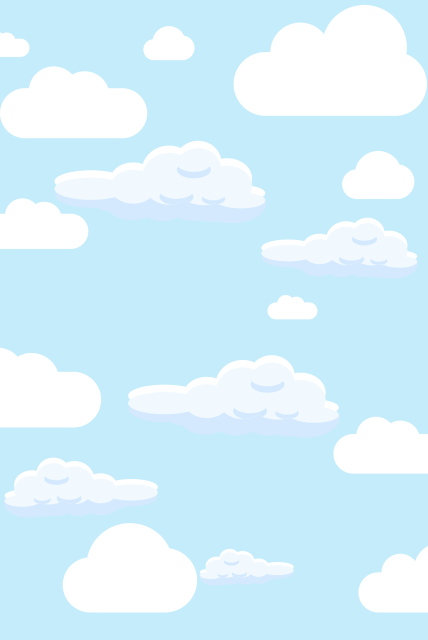
A Shadertoy shader for this pattern:

```glsl
// Draws a pale blue sky with flat white clouds and softly shaded cumulus clouds.

const vec3 SKY = vec3(0.77, 0.925, 0.98);
const vec3 WHITE = vec3(1.0);
const vec3 MIST = vec3(0.945, 0.975, 1.0);
const vec3 SHADE = vec3(0.83, 0.915, 0.995);

// Flat clouds: centre x, base y, half width, kind
const vec4 FLAT_CLOUDS[11] = vec4[11](
    vec4(0.516, 0.819, 0.151, 0), vec4(0.655, 0.043, 0.095, 0),
    vec4(0.115, 0.784, 0.115, 1), vec4(0.057, 0.611, 0.081, 1),
    vec4(0.457, 0.501, 0.039, 1), vec4(0.030, 0.332, 0.128, 1),
    vec4(0.612, 0.260, 0.091, 1), vec4(0.004, 0.911, 0.042, 1),
    vec4(0.264, 0.906, 0.040, 2), vec4(0.591, 0.689, 0.0565, 2),
    vec4(0.203, 0.043, 0.105, 2));

// Shaded clouds: centre, half width (negative is mirrored)
const vec3 SHADED_CLOUDS[5] = vec3[5](
    vec3(0.251, 0.714, 0.165), vec3(0.531, 0.611, 0.122),
    vec3(0.366, 0.379, 0.165), vec3(0.126, 0.237, -0.120),
    vec3(0.385, 0.113, -0.0735));

// Lobes of a shaded cloud: centre, radii
const vec4 CROWN[7] = vec4[7](
    vec4(-0.66, 0.016, 0.345, 0.105), vec4(-0.26, 0.035, 0.215, 0.16),
    vec4(0.08, 0.11, 0.26, 0.245), vec4(0.355, 0.195, 0.22, 0.205),
    vec4(0.41, -0.015, 0.22, 0.125), vec4(0.63, 0.045, 0.235, 0.19),
    vec4(0.76, -0.095, 0.23, 0.075));
const vec4 BELLY[7] = vec4[7](
    vec4(-0.65, -0.11, 0.35, 0.125), vec4(-0.45, -0.16, 0.2, 0.11),
    vec4(-0.27, -0.22, 0.23, 0.13), vec4(0.02, -0.24, 0.2, 0.12),
    vec4(0.33, -0.23, 0.24, 0.13), vec4(0.5, -0.24, 0.2, 0.13),
    vec4(0.68, -0.19, 0.32, 0.19));

// Folds of a shaded cloud: centre, half width
const vec3 FOLDS[3] = vec3[3](
    vec3(0.315, 0.125, 0.16), vec3(0.15, -0.13, 0.16), vec3(0.5, -0.15, 0.11));

float circle(vec2 p, vec3 c) {
    return length(p - c.xy) - c.z;
}

float box(vec2 p, vec2 halfSize) {
    vec2 d = abs(p) - halfSize;
    return length(max(d, 0.0)) + min(max(d.x, d.y), 0.0);
}

float ellipse(vec2 p, vec2 radii) {
    float k = length(p / radii);
    return k * (k - 1.0) / max(length(p / (radii * radii)), 1e-4);
}

float lobes(vec2 p, vec4 parts[7]) {
    float d = 1e3;
    for (int i = 0; i < 7; i++) d = min(d, ellipse(p - parts[i].xy, parts[i].zw));
    return d;
}

float crescent(vec2 p, float halfWidth) {
    vec2 radii = halfWidth * vec2(1.0, 0.5);
    return max(ellipse(p, radii), -ellipse(p - vec2(0.0, 0.38 * halfWidth), radii));
}

float coverage(float d, float edge) {
    return 1.0 - smoothstep(-edge, edge, d);
}

// Two round ends standing on a flat base, topped by two bumps
float puff(vec2 p, vec3 left, vec3 right, vec3 bumpA, vec3 bumpB) {
    float ends = min(circle(p, left), circle(p, right));
    float bumps = min(circle(p, bumpA), circle(p, bumpB));
    vec2 halfSize = vec2(0.5 * (right.x - left.x), left.y);
    float body = box(p - vec2(0.5 * (left.x + right.x), left.y), halfSize);
    return min(min(ends, bumps), body);
}

float flatCloud(vec2 p, float kind) {
    if (kind < 0.5) return puff(p, vec3(-0.67, 0.33, 0.33), vec3(0.67, 0.33, 0.33),
                                vec3(-0.31, 0.655, 0.31), vec3(0.353, 0.707, 0.44));
    if (kind < 1.5) return puff(p, vec3(-0.66, 0.34, 0.34), vec3(0.66, 0.34, 0.34),
                                vec3(-0.27, 0.636, 0.34), vec3(0.15, 0.57, 0.34));
    return puff(p, vec3(-0.59, 0.41, 0.41), vec3(0.52, 0.48, 0.48),
                vec3(0.0, 0.68, 0.65), vec3(0.0, 0.68, 0.65));
}

// Shadow below, white rim, misty face, then the folds
vec3 paintShadedCloud(vec3 color, vec2 p, float edge) {
    color = mix(color, SHADE, coverage(lobes(p, BELLY), edge));
    color = mix(color, WHITE, coverage(lobes(p, CROWN), edge));
    float face = lobes(p + vec2(0.0, 0.07), CROWN);
    color = mix(color, MIST, coverage(face, edge));
    for (int i = 0; i < 3; i++) {
        float fold = max(crescent(p - FOLDS[i].xy, FOLDS[i].z), face);
        color = mix(color, SHADE, coverage(fold, edge));
    }
    return color;
}

void mainImage(out vec4 fragColor, in vec2 fragCoord) {
    vec2 p = fragCoord / iResolution.y;
    float edge = 0.7 / iResolution.y;
    vec3 color = SKY;
    for (int i = 0; i < 11; i++) {
        vec4 c = FLAT_CLOUDS[i];
        color = mix(color, WHITE, coverage(flatCloud((p - c.xy) / c.z, c.w), edge / c.z));
    }
    for (int i = 0; i < 5; i++) {
        vec3 c = SHADED_CLOUDS[i];
        vec2 q = (p - c.xy) / vec2(c.z, abs(c.z));
        color = paintShadedCloud(color, q, edge / abs(c.z));
    }
    fragColor = vec4(color, 1.0);
}
```
